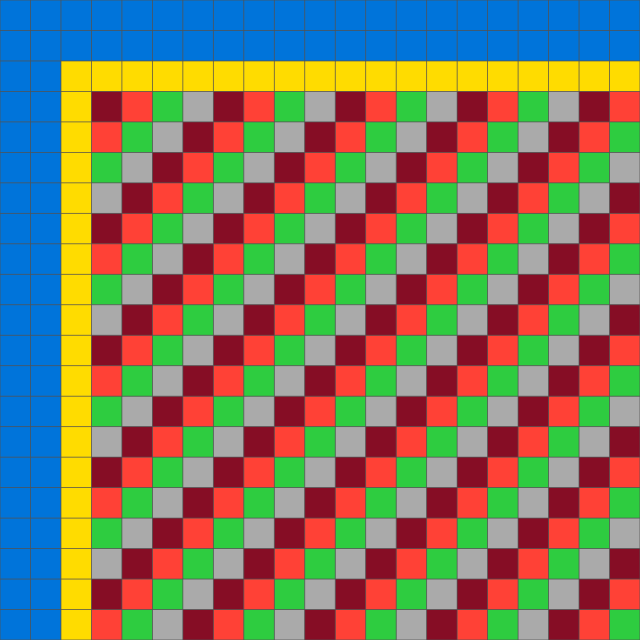
Reproduce this pattern procedurally as a WebGL 1 fragment shader.

```glsl
precision highp float;

// A tiled sheet: a blue margin and a yellow band along the top and left,
// then four colours that cycle along each row and shift by one per row.
// Cell indices choose the colours; thin grid lines are box filtered on top.

uniform vec2 u_resolution;

const float CELLS = 21.0;
const float MARGIN = 2.0;        // cells of blue before the band
const float LINE_WIDTH = 0.0012; // fraction of the canvas
const float SAMPLES = 3.0;

const vec3 BLUE = vec3(0.0, 0.455, 0.855);
const vec3 YELLOW = vec3(1.0, 0.863, 0.0);
const vec3 MAROON = vec3(0.525, 0.05, 0.145);
const vec3 RED = vec3(1.0, 0.255, 0.212);
const vec3 GREEN = vec3(0.18, 0.8, 0.251);
const vec3 SILVER = vec3(0.667);
const vec3 LINE_COLOR = vec3(0.32);

// Diagonal cycle of four colours
vec3 cycleColor(float index) {
    float k = mod(index, 4.0);
    if (k < 0.5) return MAROON;
    if (k < 1.5) return RED;
    if (k < 2.5) return GREEN;
    return SILVER;
}

// Colour of the cell at p, with p measured from the top left
vec3 cellColor(vec2 p, float cells, float margin) {
    vec2 cell = floor(p * cells);
    float ring = min(cell.x, cell.y) - margin;
    if (ring < -0.5) return BLUE;
    if (ring < 0.5) return YELLOW;
    vec2 inner = cell - margin - 1.0;
    return cycleColor(inner.x + inner.y);
}

// Share of a pixel covered by the nearest grid line on each axis
vec2 lineCoverage(vec2 p, float cells, float width, vec2 pixel) {
    vec2 d = abs(fract(p * cells + 0.5) - 0.5) / cells;
    vec2 outer = clamp(0.5 + (0.5 * width - d) / pixel, 0.0, 1.0);
    vec2 inner = clamp(0.5 - (0.5 * width + d) / pixel, 0.0, 1.0);
    return outer - inner;
}

void main() {
    vec2 pixel = 1.0 / u_resolution;
    vec2 p = gl_FragCoord.xy * pixel;
    p.y = 1.0 - p.y;

    // Supersampled cells
    vec3 color = vec3(0.0);
    for (float i = 0.0; i < SAMPLES; i++) {
        for (float j = 0.0; j < SAMPLES; j++) {
            vec2 offset = (vec2(i, j) + 0.5) / SAMPLES - 0.5;
            color += cellColor(p + offset * pixel, CELLS, MARGIN);
        }
    }
    color /= SAMPLES * SAMPLES;

    // Grid lines
    vec2 lines = lineCoverage(p, CELLS, LINE_WIDTH, pixel);
    float cover = 1.0 - (1.0 - lines.x) * (1.0 - lines.y);
    gl_FragColor = vec4(mix(color, LINE_COLOR, cover), 1.0);
}
```
